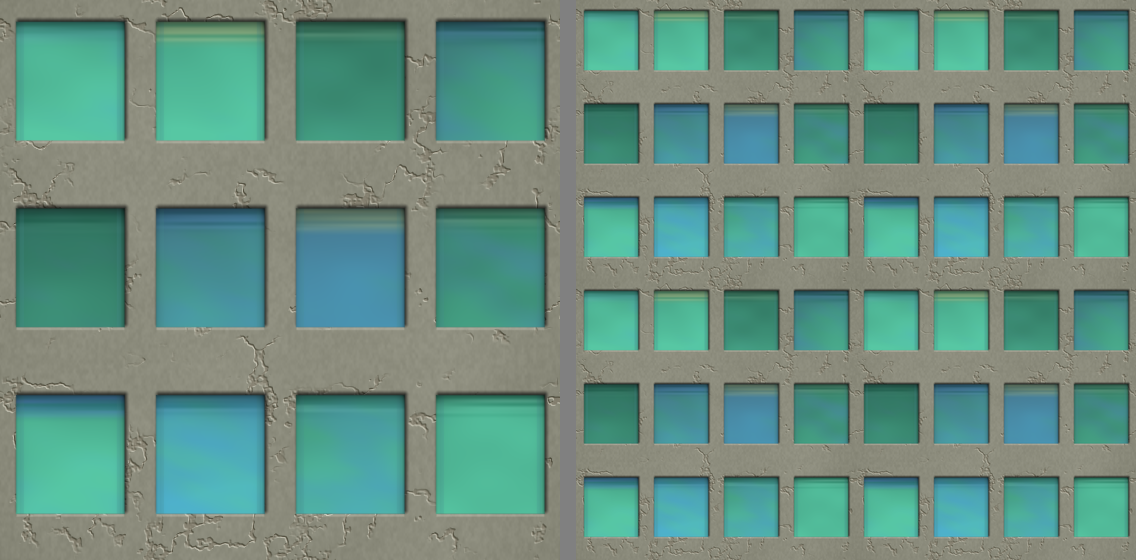
Left: one tile. Right: repeated 2 by 2.
Reproduce this pattern procedurally as a Shadertoy shader.

```glsl
// A weathered concrete wall with a 4 by 3 grid of recessed sea-glass panes.
// Concrete is embossed wrapping noise; each pane blends green, blue and slate
// with drifting noise, then adds refracted streaks and a recess shadow.

const vec2 GRID = vec2(4.0, 3.0);
const vec2 PANE_CENTER = vec2(0.1257, 0.1885);
const vec2 PANE_HALF = vec2(0.0970, 0.1060);

// Pane character: one vec4 per row from the bottom, one component per column.
const vec4 BRIGHTNESS[3] = vec4[3](vec4(0.80, 0.90, 0.75, 0.90),
    vec4(0.18, 0.42, 0.50, 0.30), vec4(0.95, 0.85, 0.28, 0.38));
const vec4 BLUENESS[3] = vec4[3](vec4(0.12, 0.65, 0.30, 0.00),
    vec4(0.20, 0.50, 0.95, 0.22), vec4(0.18, 0.00, 0.02, 0.32));
// Tint of the upper lip: positive is straw yellow, negative is deep blue.
const vec4 LIP_TINT[3] = vec4[3](vec4(-1.0, -0.3, 0.0, 0.0),
    vec4(0.0, -0.6, 1.0, 0.2), vec4(-0.3, 0.9, 0.2, -0.5));

float hash(vec2 p) {
    return fract(sin(dot(p, vec2(127.1, 311.7))) * 43758.5453);
}

// Value noise that wraps after a whole number of lattice cells.
float wrapNoise(vec2 p, vec2 period) {
    vec2 i = floor(p), f = fract(p);
    f = f * f * (3.0 - 2.0 * f);
    vec2 a = mod(i, period), b = mod(i + 1.0, period);
    return mix(mix(hash(a), hash(vec2(b.x, a.y)), f.x),
               mix(hash(vec2(a.x, b.y)), hash(b), f.x), f.y);
}

float fbm(vec2 p, vec2 period, int octaves, float gain) {
    float sum = 0.0, total = 0.0, amp = 1.0;
    for (int i = 0; i < octaves; i++) {
        sum += amp * wrapNoise(p, period);
        total += amp;
        amp *= gain;
        p *= 2.0;
        period *= 2.0;
    }
    return sum / total;
}

float boxDistance(vec2 p, vec2 halfSize) {
    vec2 d = abs(p) - halfSize;
    return length(max(d, 0.0)) + min(max(d.x, d.y), 0.0);
}

// Depth of the ragged cracks, which gather in worn patches.
float pitDepth(vec2 uv) {
    float n = fbm(uv * 14.0, vec2(14.0), 5, 0.58);
    float wear = fbm(uv * 11.0 + 5.0, vec2(11.0), 3, 0.5);
    return (1.0 - smoothstep(0.005, 0.04, abs(n - 0.5))) * smoothstep(0.44, 0.60, wear);
}

vec3 concrete(vec2 uv) {
    vec2 toLight = vec2(0.0008, 0.0011);
    float relief = pitDepth(uv + toLight) - pitDepth(uv - toLight);
    float grain = fbm(uv * vec2(180.0, 110.0), vec2(180.0, 110.0), 2, 0.5) - 0.5;
    float stain = fbm(uv * 5.0, vec2(5.0), 3, 0.5) - 0.5;
    vec3 color = vec3(0.55, 0.55, 0.49) + 0.05 * grain + 0.06 * stain;
    color = mix(color, vec3(0.48, 0.43, 0.36), 0.35 * pitDepth(uv));
    return color + 0.20 * relief;
}

// g runs from 0 to 1 across the pane, with the origin at its lower left.
vec3 glass(vec2 g, float bright, float blue, float lipTint, float seed) {
    vec2 wrap = vec2(64.0);
    vec2 offset = vec2(seed * 37.0, seed * 53.0);
    float top = 1.0 - g.y;

    // Broad drifting colour
    float drift = fbm(g * vec2(1.2, 1.8) + offset, wrap, 2, 0.4) - 0.5;
    float veil = fbm(g * vec2(1.3, 3.2) + g.yx * 0.6 + offset.yx, wrap, 3, 0.45) - 0.5;
    float light = clamp(bright + 0.45 * drift + 0.30 * (0.45 - g.y), 0.0, 1.0);
    float tint = smoothstep(0.05, 0.95, blue + 0.85 * veil);
    vec3 green = mix(vec3(0.19, 0.46, 0.38), vec3(0.34, 0.78, 0.64), light);
    vec3 sea = mix(vec3(0.27, 0.42, 0.50), vec3(0.30, 0.68, 0.82), light);
    vec3 color = mix(green, sea, tint);

    // Compressed reflections along the upper lip
    float lip = 1.0 - smoothstep(0.08, 0.24, top);
    float streak = wrapNoise(vec2(g.x * 0.8, top * 32.0) + offset, wrap);
    vec3 lipColor = lipTint > 0.0 ? vec3(0.60, 0.66, 0.45) : vec3(0.22, 0.42, 0.66);
    color = mix(color, lipColor, lip * abs(lipTint) * (0.35 + 0.5 * streak));
    color += lip * 0.14 * (streak - 0.5);

    // Thin refracted strips at the sides
    float side = min(g.x, 1.0 - g.x);
    float strip = smoothstep(0.025, 0.04, side) * (1.0 - smoothstep(0.065, 0.08, side));
    color = mix(color, vec3(0.28, 0.56, 0.58), 0.22 * strip);

    // Shade cast by the upper, right and left walls of the recess
    float shade = 0.48 * exp(-top / 0.065) + 0.38 * exp(-(1.0 - g.x) / 0.025)
                + 0.16 * exp(-g.x / 0.03);
    return color * (1.0 - min(shade, 0.75));
}

void mainImage(out vec4 fragColor, in vec2 fragCoord) {
    vec2 uv = fragCoord / iResolution.xy;
    float pixel = 1.0 / min(iResolution.x, iResolution.y);
    vec2 cell = floor(uv * GRID);
    vec2 p = uv - cell / GRID - PANE_CENTER;
    int row = int(cell.y), column = int(cell.x);

    // Wall with the dark rim above and right, and a lit sill below
    vec3 color = concrete(uv);
    float rim = boxDistance(p - vec2(0.0025, 0.0035), PANE_HALF - 0.003) - 0.003;
    color *= 1.0 - 0.72 * (1.0 - smoothstep(-0.005, 0.007, rim));
    float sill = boxDistance(p + vec2(0.0, 0.004), PANE_HALF - vec2(0.002, 0.0));
    color += 0.10 * (1.0 - smoothstep(-0.001, 0.003, sill)) * step(p.y, -PANE_HALF.y);

    vec2 g = clamp(p / PANE_HALF * 0.5 + 0.5, 0.0, 1.0);
    vec3 pane = glass(g, BRIGHTNESS[row][column], BLUENESS[row][column],
                      LIP_TINT[row][column], hash(cell + 3.0));
    float inside = 1.0 - smoothstep(-pixel, pixel, boxDistance(p, PANE_HALF));
    fragColor = vec4(mix(color, pane, inside), 1.0);
}
```
